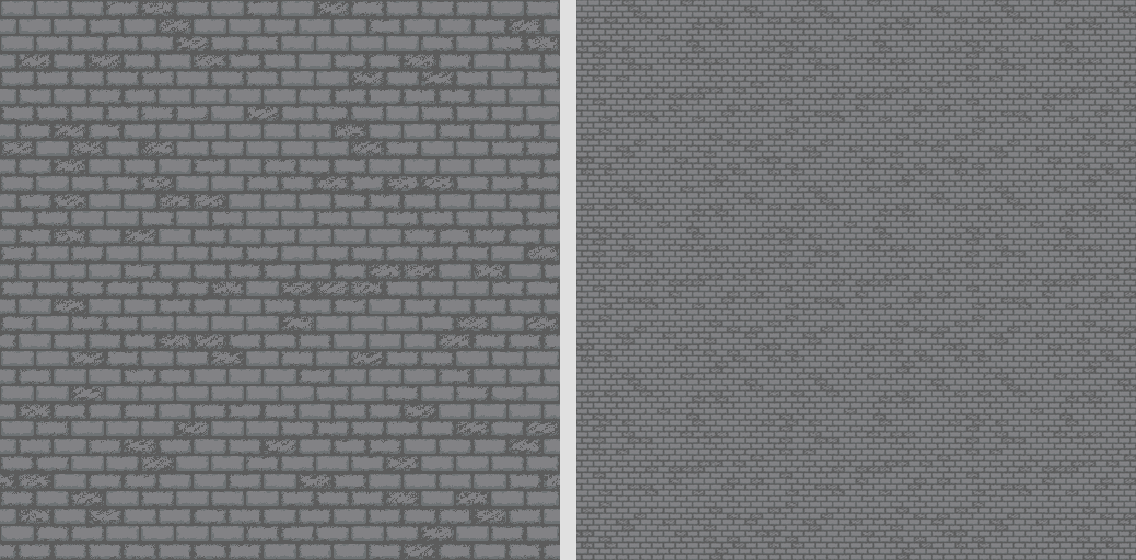
Left, the tile; right, the same tile 3 across and 3 down.
Give the GLSL for this texture, as a WebGL 2 fragment shader.

```glsl
#version 300 es
precision highp float;
// Weathered grey brick wall in running bond, 16 bricks across and 32 courses, with speckled wear.

uniform vec2 u_resolution;
out vec4 fragColor;

float hash(vec2 p) {
    vec3 q = fract(p.xyx * vec3(0.1031, 0.1030, 0.0973));
    q += dot(q, q.yzx + 33.33);
    return fract((q.x + q.y) * q.z);
}

float roundedBox(vec2 p, vec2 halfSize, float radius) {
    vec2 d = abs(p) - halfSize + radius;
    return length(max(d, 0.0)) + min(max(d.x, d.y), 0.0) - radius;
}

// Layered sines: patches that slant upward to the right, shifted for each brick
float blotches(vec2 p, vec2 id) {
    float phaseA = 6.2832 * hash(id + 41.0);
    float phaseB = 6.2832 * hash(id + 87.0);
    return 0.6 * sin(0.55 * p.x - 0.9 * p.y + phaseA)
         + 0.4 * sin(0.3 * p.x + 0.5 * p.y + phaseB);
}

void main() {
    const vec3 mortarColor = vec3(0.36, 0.36, 0.36);
    const vec3 shadeColor = vec3(0.43, 0.45, 0.46);
    const vec3 faceColor = vec3(0.51, 0.51, 0.52);

    // Grains: 512 per canvas side, 32 by 16 in each brick
    vec2 grainPos = floor(gl_FragCoord.xy / u_resolution * 512.0) + 0.5;
    float grain = hash(grainPos) - 0.5;

    // Brick layout: every other course moves by half a brick, ids wrap at the border
    vec2 grid = grainPos / vec2(32.0, 16.0);
    float course = floor(grid.y);
    grid.x += 0.5 * (1.0 - mod(course, 2.0));
    vec2 id = vec2(mod(floor(grid.x), 16.0), course);
    vec2 p = (fract(grid) - 0.5) * vec2(32.0, 16.0);

    // Wear: some bricks whole, most chipped at the rim, a few crumbled
    float depth = -roundedBox(p, vec2(14.9, 7.0), 2.0);
    float blotch = blotches(p, id);
    float age = hash(id + 13.0);
    float wear = 1.4 * smoothstep(0.12, 0.8, age) + 2.4 * step(0.84, age);
    float lean = (hash(id + 59.0) - 0.5) * p.x / 16.0;
    float erosion = wear * (0.6 + 1.2 * blotch + 2.4 * grain + lean);
    float solid = smoothstep(-0.15, 0.15, depth - max(erosion, 0.0));

    // Shading: a dithered rim, broader toward the bottom
    float tone = depth + 0.18 * p.y + 0.8 * blotch + 1.6 * grain - 1.9;
    vec3 brick = mix(shadeColor, faceColor, smoothstep(-0.15, 0.15, tone));

    fragColor = vec4(mix(mortarColor, brick, solid), 1.0);
}
```
